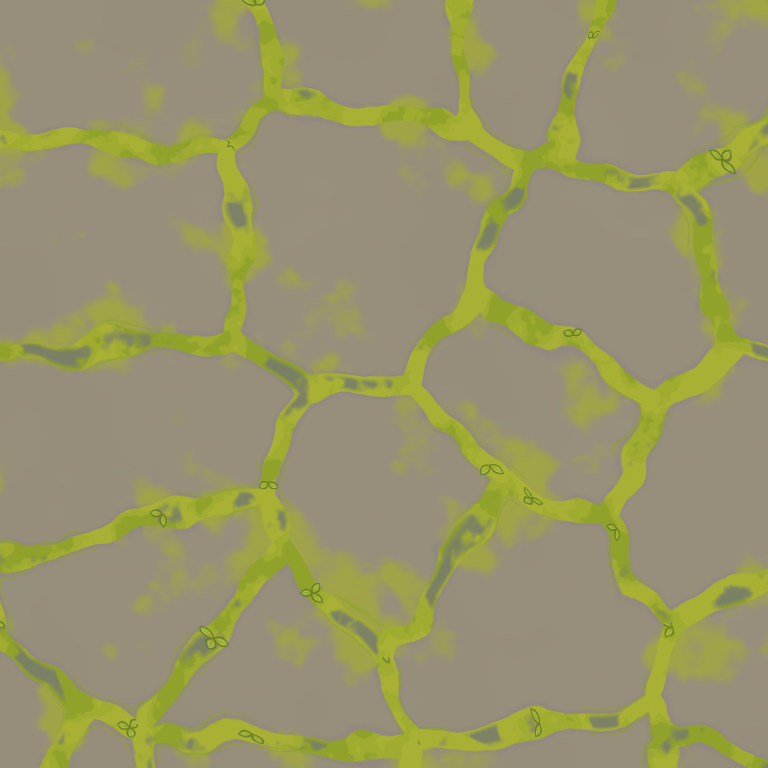
Give the GLSL for this texture, as a WebGL 2 fragment shader.

```glsl
#version 300 es
precision highp float;
// Mossy veins branching over flat taupe ground, with small leaf sprigs.
// Veins are the borders of a cellular pattern bent by layered sines; fractal
// noise paints the moss, and each sprig sits on the border of two cells.

uniform vec2 u_resolution;
out vec4 fragColor;

const float TAU = 6.2831853;
const float CELLS = 3.6;           // cells across the canvas
const float VEIN_HALF = 0.0135;    // half width of a vein
const float SPRIG_SHARE = 0.6;     // share of borders bearing a sprig
const float LEAF_LENGTH = 0.017;
const float MOSS_START = 0.66;     // noise level where moss appears
const float MOSS_FULL = 0.86;
const vec3 GROUND = vec3(0.59, 0.56, 0.485);
const vec3 RIM = vec3(0.56, 0.515, 0.515);
const vec3 MOSS = vec3(0.635, 0.66, 0.24);
const vec3 VEIN_LIGHT = vec3(0.66, 0.695, 0.20);
const vec3 VEIN_DARK = vec3(0.565, 0.635, 0.165);
const vec3 BARE = vec3(0.47, 0.485, 0.42);
const vec3 LEAF = vec3(0.68, 0.76, 0.27);
const vec3 LEAF_LINE = vec3(0.36, 0.46, 0.13);

struct Vein { float dist; vec2 fromSprig; float seed; };

float hash(vec2 p) {
  return fract(sin(dot(p, vec2(127.1, 311.7))) * 43758.5);
}

vec2 site(vec2 cell) {
  return cell + 0.06 + 0.88 * vec2(hash(cell), hash(cell + 47.3));
}

float noise(vec2 p) {
  vec2 i = floor(p), f = fract(p);
  f = f * f * (3.0 - 2.0 * f);
  return mix(mix(hash(i), hash(i + vec2(1, 0)), f.x),
             mix(hash(i + vec2(0, 1)), hash(i + vec2(1, 1)), f.x), f.y);
}

float fbm(vec2 p) {
  float sum = 0.0, weight = 0.533;
  for (int i = 0; i < 4; i++) {
    sum += weight * noise(p);
    p = mat2(1.6, 1.2, -1.2, 1.6) * p + 7.3;
    weight *= 0.5;
  }
  return sum;
}

// Bends straight borders into wandering, slightly kinked ones.
vec2 bend(vec2 p) {
  vec2 wide = 0.008 * sin(p.yx * vec2(27.0, 31.0) + 3.0 * sin(p * 11.0));
  vec2 tight = 0.003 * sin(p.yx * vec2(83.0, 71.0) + 2.0 * sin(p * 37.0));
  return p + wide + tight + 0.012 * (vec2(noise(p * 24.0), noise(p * 24.0 + 50.0)) - 0.5);
}

// Distance to the nearest cell border, and position relative to its sprig.
Vein nearestVein(vec2 p) {
  vec2 base = floor(p), home = base;
  float best = 1e3;
  for (int k = 0; k < 25; k++) {
    vec2 cell = base + vec2(k % 5 - 2, k / 5 - 2);
    float d = distance(p, site(cell));
    if (d < best) { best = d; home = cell; }
  }
  vec2 a = site(home);
  Vein v = Vein(1e3, vec2(1e3), 0.0);
  for (int k = 0; k < 25; k++) {
    vec2 cell = home + vec2(k % 5 - 2, k / 5 - 2);
    if (cell == home) continue;
    vec2 b = site(cell), mid = 0.5 * (a + b), across = normalize(b - a);
    float d = dot(mid - p, across);
    if (d < v.dist) {
      vec2 along = vec2(-across.y, across.x) * (across.y > 0.0 ? -1.0 : 1.0);
      float seed = hash(home + cell + 13.7);
      vec2 center = mid + along * 0.3 * (fract(seed * 17.0) - 0.5);
      v = Vein(d, p - center, seed);
    }
  }
  v.dist /= CELLS;
  v.fromSprig /= CELLS;
  return v;
}

// Paints two or three pointed leaves, each with an outline and a midrib.
vec3 paintSprig(vec3 color, vec2 p, float seed, float px) {
  float size = LEAF_LENGTH * mix(0.65, 1.2, fract(seed * 29.0));
  int count = fract(seed * 41.0) > 0.5 ? 3 : 2;
  for (int i = 0; i < count; i++) {
    float angle = TAU * (seed * 7.0 + float(i) * 0.31);
    vec2 q = mat2(cos(angle), -sin(angle), sin(angle), cos(angle)) * p;
    float t = q.x / size;
    float d = abs(q.y) - 1.1 * size * t * (1.0 - t);
    float inside = 1.0 - smoothstep(-px, px, d);
    float outline = 1.0 - smoothstep(0.0004, 0.0004 + 1.3 * px, abs(d));
    float rib = inside * (1.0 - smoothstep(0.0, 1.2 * px, abs(q.y)));
    color = mix(color, mix(VEIN_LIGHT, LEAF, smoothstep(0.1, 0.8, t)), 0.85 * inside);
    color = mix(color, LEAF_LINE, max(0.75 * outline * step(-0.05, t) * step(t, 1.05), 0.3 * rib));
  }
  return color;
}

void main() {
  vec2 uv = gl_FragCoord.xy / u_resolution.y;
  float px = 1.0 / u_resolution.y;
  Vein vein = nearestVein(bend(uv) * CELLS + 5.0);
  float halfWidth = VEIN_HALF * mix(0.75, 1.25, noise(uv * 9.0 + 20.0));
  float d = vein.dist - halfWidth + 0.005 * (fbm(uv * 55.0) - 0.5);

  // Ground, with a faint cool rim beside the veins
  vec3 color = GROUND + 0.012 * (fbm(uv * 5.0) - 0.5);
  color = mix(color, RIM, 0.6 * (1.0 - smoothstep(0.0, 0.009, d)));

  // Soft moss clouds gathering near the veins
  float near = 1.0 - smoothstep(0.0, 0.065, vein.dist);
  float moss = smoothstep(MOSS_START, MOSS_FULL, fbm(uv * 13.0 + 3.0) + 0.17 * near);
  color = mix(color, MOSS, 0.85 * moss);

  // Stray hairlines running alongside
  float hair = abs(d - 0.004 - 0.003 * sin(uv.x * 40.0 + uv.y * 33.0));
  float hairMask = smoothstep(0.58, 0.7, noise(uv * 11.0 + 70.0));
  color = mix(color, VEIN_DARK, 0.6 * hairMask * (1.0 - smoothstep(0.0003, 0.0003 + 1.2 * px, hair)));

  // Vein body: flat dabs of green, bare grey patches along the core
  float dabs = fbm(uv * 23.0 + 31.0);
  float shade = 0.35 * smoothstep(0.44, 0.48, dabs) + 0.65 * smoothstep(0.55, 0.6, dabs);
  vec3 body = mix(VEIN_LIGHT, VEIN_DARK, shade);
  float core = 1.0 - smoothstep(0.35, 1.0, vein.dist / halfWidth);
  body = mix(body, BARE, 0.9 * core * smoothstep(0.56, 0.68, fbm(uv * 19.0 + 90.0)));
  body = mix(body, VEIN_DARK, 0.4 * smoothstep(-0.0025, 0.0, d) * hairMask);
  color = mix(color, body, 1.0 - smoothstep(-px, px, d));

  if (vein.seed < SPRIG_SHARE) color = paintSprig(color, vein.fromSprig, vein.seed, px);
  fragColor = vec4(color, 1.0);
}
```
